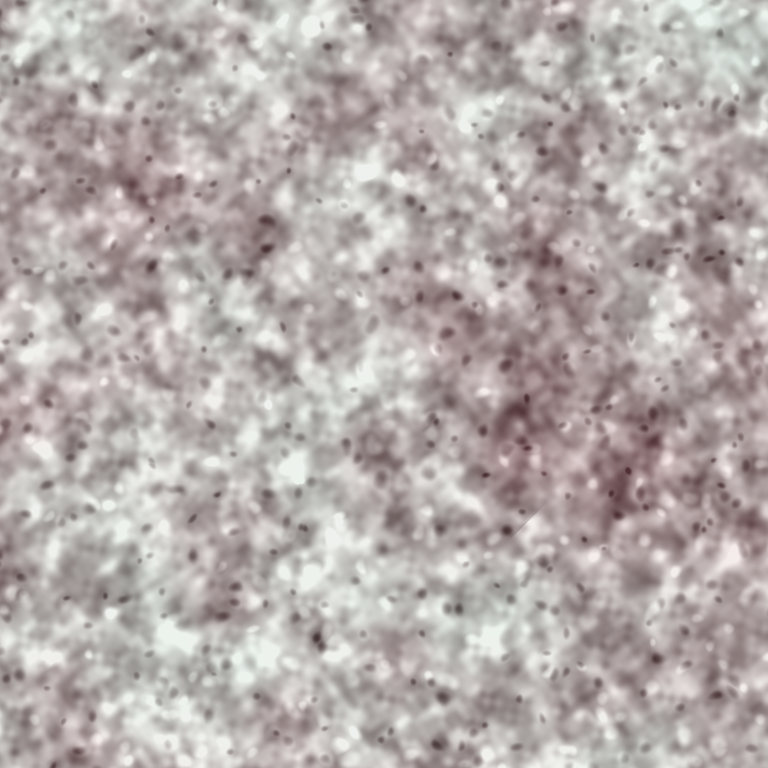
A Shadertoy shader for this texture:

```glsl
const vec3 DARK_MAUVE = vec3(0.48, 0.42, 0.42);
const vec3 PALE_GREY = vec3(0.87, 0.85, 0.84);
const vec3 MAUVE_TINT = vec3(0.035, -0.025, -0.01);
const float BASE_TONE = 0.665;

// Cells across the canvas
const float CLOUD_SCALE = 5.0;
const float CLUMP_SCALE = 12.0;
const float GRAIN_SCALE = 29.0;
const float FINE_SCALE = 52.0;
const float DUST_SCALE = 92.0;
const float PATCH_SCALE = 10.0;
const float PEBBLE_SCALE = 36.0;
const float SPECK_SCALE = 48.0;

// Tone contributed by each layer
const float CLOUD_TONE = 0.15;
const float CLUMP_TONE = 0.19;
const float GRAIN_TONE = 0.29;
const float FINE_TONE = 0.31;
const float DUST_TONE = 0.20;
const float PATCH_TONE = 0.14;
const float PEBBLE_TONE = 0.16;
const float SPECK_TONE = 0.22;

float hash(vec2 p) {
    return fract(sin(dot(p, vec2(127.1, 311.7))) * 43758.5453);
}

vec2 hash2(vec2 p) {
    return vec2(hash(p), hash(p + 57.3));
}

float valueNoise(vec2 p) {
    vec2 cell = floor(p);
    vec2 f = fract(p);
    vec2 s = f * f * (3.0 - 2.0 * f);
    float low = mix(hash(cell), hash(cell + vec2(1, 0)), s.x);
    float high = mix(hash(cell + vec2(0, 1)), hash(cell + vec2(1, 1)), s.x);
    return mix(low, high, s.y);
}

// Noise centred on zero, turned so that layers do not share a grid
float layer(vec2 uv, float scale, float angle) {
    float c = cos(angle);
    float s = sin(angle);
    return valueNoise(mat2(c, s, -s, c) * uv * scale + angle * 17.0) - 0.5;
}

// Scattered soft discs; chance is the share of cells that hold one
float blobs(vec2 p, float chance, float softness) {
    vec2 home = floor(p);
    float cover = 0.0;
    for (int y = -1; y <= 1; y++) {
        for (int x = -1; x <= 1; x++) {
            vec2 cell = home + vec2(x, y);
            vec2 centre = cell + hash2(cell);
            float radius = mix(0.28, 0.6, hash(cell + 13.7));
            float present = step(hash(cell + 91.2), chance);
            float disc = 1.0 - smoothstep(radius * (1.0 - softness), radius, length(p - centre));
            cover = max(cover, present * disc);
        }
    }
    return cover;
}

void mainImage(out vec4 fragColor, in vec2 fragCoord) {
    vec2 uv = fragCoord / iResolution.y;

    // Roughen the outlines of everything scattered
    vec2 rough = vec2(layer(uv, 40.0, 0.4), layer(uv, 40.0, 2.9));
    vec2 warped = uv + 0.012 * rough;

    // Cloudy ground, from broad to fine
    float cloud = layer(uv, CLOUD_SCALE, 0.3);
    float clump = layer(warped, CLUMP_SCALE, 1.1);
    float tone = BASE_TONE + CLOUD_TONE * cloud + CLUMP_TONE * clump;
    tone += GRAIN_TONE * layer(warped, GRAIN_SCALE, 0.7);
    tone += FINE_TONE * layer(uv, FINE_SCALE, 1.9);
    tone += DUST_TONE * layer(uv, DUST_SCALE, 2.5);

    // Pale patches gather toward the lower right
    float patchChance = mix(0.06, 0.26, smoothstep(-0.3, 0.8, uv.x - uv.y));
    tone += PATCH_TONE * blobs(warped * PATCH_SCALE + 3.0, patchChance, 0.7);

    // Pale pebbles and dark specks
    tone += PEBBLE_TONE * blobs(warped * PEBBLE_SCALE + 21.0, 0.24, 0.75);
    tone -= SPECK_TONE * blobs(warped * SPECK_SCALE + 47.0, 0.16, 0.85);

    // Broad dark areas lean to mauve, fine ones stay grey
    float range = (tone - DARK_MAUVE.g) / (PALE_GREY.g - DARK_MAUVE.g);
    vec3 color = mix(DARK_MAUVE, PALE_GREY, clamp(range, -0.5, 1.2));
    color -= MAUVE_TINT * (cloud + clump);
    fragColor = vec4(clamp(color, 0.0, 1.0), 1.0);
}
```
